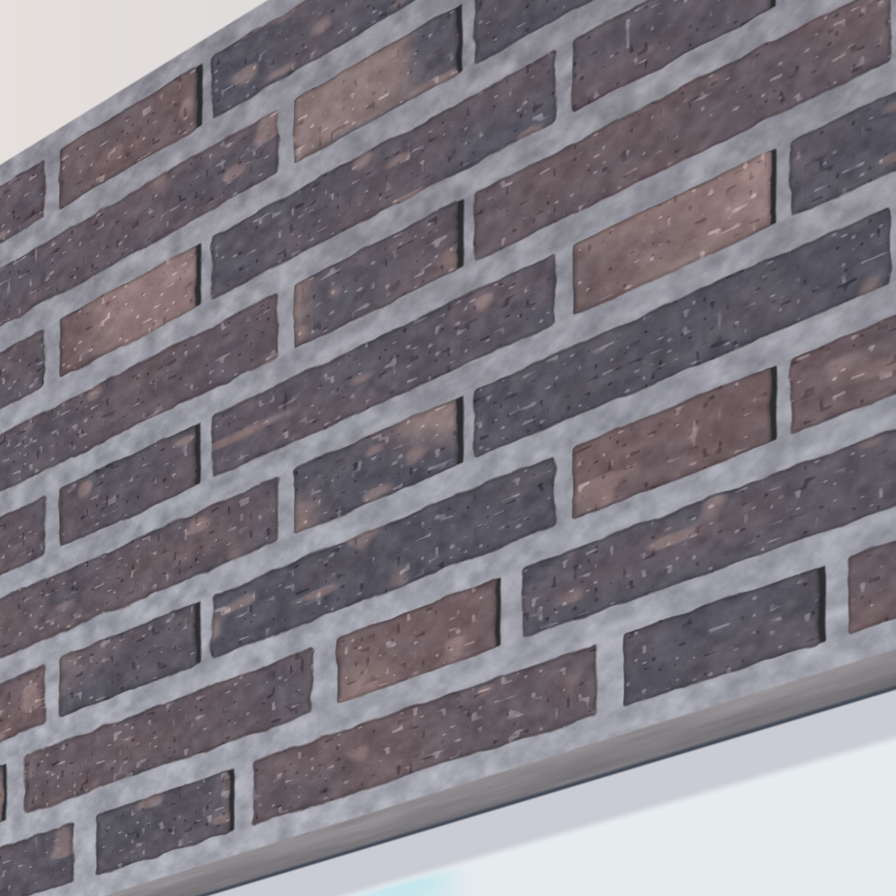
Write a Shadertoy shader that draws this texture.

```glsl
// Flemish-bond wall of dark bricks in slanting perspective, between two pale areas.
#define PITCH vec2(0.0924, 0.033)    // row height at the left edge, growth per unit x
#define BED_LINE vec2(0.794, 0.398)  // depth of row 7 at the left edge, its slope
#define BOND vec3(0.0586, 0.4805, 0.1587) // start, width and perspective of one bond
#define HEADER 0.3333                // header share of a header + stretcher pair
#define HALF_HEIGHT 0.352            // half brick height, in rows
#define HALF_JOINT 0.088             // half upright joint, in rows
#define WALL_TOP 0.40                // rows at which the parts of the scene change
#define WALL_BOTTOM 9.62
#define SOFFIT_BOTTOM 9.98
#define SLATE vec3(0.335, 0.33, 0.37)
#define BROWN vec3(0.435, 0.37, 0.385)
#define TAN vec3(0.60, 0.51, 0.50)

float hash(vec2 p) {
    vec3 q = fract(p.xyx * 0.1031);
    q += dot(q, q.yzx + 33.33);
    return fract((q.x + q.y) * q.z);
}

float noise(vec2 p) {
    vec2 i = floor(p), f = fract(p);
    f = f * f * (3.0 - 2.0 * f);
    return mix(mix(hash(i), hash(i + vec2(1, 0)), f.x),
               mix(hash(i + vec2(0, 1)), hash(i + vec2(1, 1)), f.x), f.y);
}

float fbm(vec2 p) {
    float sum = 0.0, gain = 0.5;
    for (int i = 0; i < 4; i++) {
        sum += gain * noise(p);
        p = p * 2.03 + 17.1;
        gain *= 0.5;
    }
    return sum / 0.9375;
}

float boxDistance(vec2 p, vec2 halfSize, float radius) {
    vec2 d = abs(p) - halfSize + radius;
    return length(max(d, 0.0)) + min(max(d.x, d.y), 0.0) - radius;
}

float inside(float d, float blur) {
    return 1.0 - smoothstep(-blur, blur, d);
}

vec3 brickColor(vec2 wall, vec2 id, bool header) {
    vec2 seed = id * 7.3;
    float tone = hash(id + 41.0);
    float cloud = fbm(wall * vec2(1.3, 2.2) + seed);
    vec3 color = mix(SLATE, BROWN, clamp(tone * 1.2 - 0.1 + (cloud - 0.5) * 0.9, 0.0, 1.0));

    // Kiln-burnt patches on some headers, small scars on any brick
    float burn = header ? step(0.5, hash(id + 9.0)) : 0.0;
    float patchMask = smoothstep(0.42, 0.68, noise(wall * vec2(0.9, 1.3) + seed + 3.0));
    color = mix(color, TAN, 0.75 * burn * patchMask);
    color = mix(color, TAN * 1.05, 0.55 * smoothstep(0.80, 0.93, noise(wall * vec2(2.6, 4.5) + seed)));

    // Grain, pale flecks and pits
    color += (fbm(wall * 9.0) - 0.5) * 0.14;
    color += 0.17 * smoothstep(0.80, 0.98, noise(wall * vec2(15.0, 19.0)));
    color -= 0.10 * smoothstep(0.82, 0.98, noise(wall * 17.0 + 50.0));
    return color;
}

void mainImage(out vec4 fragColor, in vec2 fragCoord) {
    vec2 uv = fragCoord / iResolution.xy;
    float blur = max(0.0018, 0.8 / iResolution.y);

    // Perspective: rows count downwards, bonds count to the right
    float pitch = PITCH.x + PITCH.y * uv.x;
    float rows = 7.0 + (1.0 - uv.y - BED_LINE.x + BED_LINE.y * uv.x) / pitch;
    float offset = uv.x - BOND.x;
    float depth = BOND.y + BOND.z * offset;
    float bonds = offset / depth;
    float bondWidth = depth * depth / BOND.y;
    vec2 wall = vec2(bonds * 5.2, rows);

    // Find the brick; the lowest courses are shifted and have wider joints
    float row = floor(rows + 0.5);
    float low = step(7.5, row);
    float along = bonds - 0.5 * (1.0 - mod(row, 2.0)) - 0.075 * low;
    float bond = floor(along);
    bool header = along - bond < HEADER;
    vec2 ends = header ? vec2(0.0, HEADER) : vec2(HEADER, 1.0);
    vec2 id = vec2(bond * 2.0 + (header ? 0.0 : 1.0), row) + 20.0;
    vec2 local = vec2((along - bond - 0.5 * (ends.x + ends.y)) * bondWidth, (rows - row) * pitch);
    vec2 halfSize = vec2(0.5 * (ends.y - ends.x) * bondWidth - HALF_JOINT * pitch * (1.0 + 0.5 * low),
                         HALF_HEIGHT * pitch);

    // Mortar, paler towards the bottom
    vec3 color = mix(vec3(0.65, 0.655, 0.695), vec3(0.56, 0.555, 0.59), uv.y);
    color += (fbm(wall * 7.0 + 80.0) - 0.5) * 0.24;

    // Dark gap beside headers, then the brick with a worn, shaded rim
    float wear = (fbm(wall * 5.0 + 30.0) - 0.5) * 0.007;
    float d = boxDistance(local, halfSize, 0.004) + wear;
    float gapWidth = 0.003 + 0.004 * hash(id + 5.0);
    float gap = boxDistance(local - vec2(gapWidth * 0.6, 0.0), halfSize + vec2(gapWidth * 0.6, -0.001), 0.002);
    if (header) color = mix(color, vec3(0.13, 0.13, 0.14), 0.9 * inside(gap + wear * 0.4, blur));
    vec3 brick = brickColor(wall, id, header);
    brick *= 1.0 - 0.18 * smoothstep(-0.006, 0.0, d);
    color = mix(color, brick, inside(d, blur));

    // Soffit and its dark lower edge
    float rowBlur = blur / pitch;
    float below = (rows - WALL_BOTTOM) / (SOFFIT_BOTTOM - WALL_BOTTOM);
    vec3 soffit = mix(vec3(0.58, 0.56, 0.57), vec3(0.43, 0.42, 0.44), clamp(below, 0.0, 1.0));
    soffit += (fbm(wall * vec2(1.5, 14.0)) - 0.5) * 0.12;
    soffit = mix(soffit, vec3(0.25, 0.28, 0.33), smoothstep(0.84, 0.96, below));
    color = mix(color, soffit, smoothstep(-rowBlur, rowBlur, rows - WALL_BOTTOM));

    // Pale ground below with a grey strip and a faint cyan tint
    vec3 ground = mix(vec3(0.79, 0.80, 0.83), vec3(0.90, 0.92, 0.935), smoothstep(10.36, 10.46, rows));
    float tint = inside(length((uv - vec2(0.44, 0.015)) * vec2(1.0, 2.2)) - 0.06, 0.04);
    ground = mix(ground, vec3(0.72, 0.89, 0.92), 0.7 * tint * smoothstep(10.4, 10.5, rows));
    color = mix(color, ground, smoothstep(-rowBlur, rowBlur, rows - SOFFIT_BOTTOM));

    // Warm white above the wall
    vec3 sky = mix(vec3(0.90, 0.875, 0.865), vec3(0.87, 0.86, 0.86), uv.x * 3.0);
    color = mix(color, sky, 1.0 - smoothstep(-rowBlur, rowBlur, rows - WALL_TOP));
    fragColor = vec4(clamp(color, 0.0, 1.0), 1.0);
}
```
